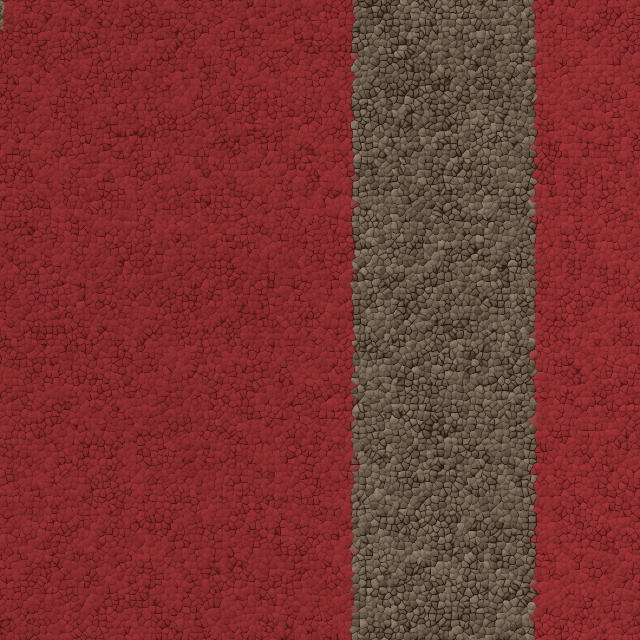
A three.js fragment shader for this texture:

```glsl
// Red looped-pile carpet with one vertical taupe stripe.
#define TUFTS 98.0
#define STRIPE_LEFT 0.552
#define STRIPE_RIGHT 0.835
#define JITTER 0.85
#define WARP 0.38
#define RED_DEEP vec3(0.27, 0.06, 0.065)
#define RED_LIGHT vec3(0.63, 0.205, 0.215)
#define TAUPE_DEEP vec3(0.15, 0.105, 0.065)
#define TAUPE_LIGHT vec3(0.61, 0.535, 0.465)

varying vec2 vUv;

float hash(vec2 p) {
  vec3 q = fract(vec3(p.xyx) * 0.1031);
  q += dot(q, q.yzx + 33.33);
  return fract((q.x + q.y) * q.z);
}

vec2 hash2(vec2 p) {
  return vec2(hash(p), hash(p + 71.7));
}

float noise(vec2 p) {
  vec2 i = floor(p);
  vec2 f = fract(p);
  f = f * f * (3.0 - 2.0 * f);
  return mix(mix(hash(i), hash(i + vec2(1.0, 0.0)), f.x),
             mix(hash(i + vec2(0.0, 1.0)), hash(i + vec2(1.0, 1.0)), f.x), f.y);
}

// 1 inside the taupe stripe, 0 on the red ground
float stripe(float x) {
  return smoothstep(-0.001, 0.001, x - STRIPE_LEFT)
       * smoothstep(-0.001, 0.001, STRIPE_RIGHT - x);
}

void main() {
  // Bend the grid so that the tufts lean and vary in shape
  vec2 p = vUv * TUFTS;
  p += WARP * (vec2(noise(p * 1.3), noise(p * 1.3 + 40.0)) - 0.5);

  // Nearest two tufts, with the yarn colour blended across their borders
  float nearest = 9.0;
  float second = 9.0;
  vec2 toCentre = vec2(0.0);
  vec2 tuft = vec2(0.0);
  float taupe = 0.0;
  float total = 0.0;
  for (int y = -1; y <= 1; y++) {
    for (int x = -1; x <= 1; x++) {
      vec2 cell = floor(p) + vec2(float(x), float(y));
      vec2 centre = cell + 0.5 + JITTER * (hash2(cell) - 0.5);
      vec2 d = p - centre;
      float r = length(d);
      float weight = exp(-14.0 * r * r) + 0.00001;
      taupe += weight * stripe(centre.x / TUFTS);
      total += weight;
      if (r < nearest) {
        second = nearest;
        nearest = r;
        toCentre = d;
        tuft = cell;
      } else {
        second = min(second, r);
      }
    }
  }
  taupe /= total;

  // Frayed scrap of taupe at the upper left corner
  float scrap = (1.0 - smoothstep(0.004, 0.008, vUv.x)) * smoothstep(0.945, 0.965, vUv.y);
  taupe = max(taupe, scrap);

  // Rounded tufts lit from the upper left, with dark gaps between them
  float border = smoothstep(0.0, 0.32, second - nearest);
  float light = dot(toCentre, vec2(-0.45, 0.75));
  float depth = smoothstep(0.25, 0.75, noise(p * 0.7 + 17.0));
  float gap = (1.0 - border) * mix(0.16, 0.5, depth);
  float fibre = noise(p * vec2(3.6, 3.1) + 5.0) - 0.5;
  float patches = noise(vUv * 9.0) + 0.6 * noise(vUv * 23.0) - 0.8;
  float tone = 0.6 + 0.42 * light + 0.26 * (hash(tuft + 9.0) - 0.5)
             + 0.2 * fibre + 0.07 * patches - gap;
  tone = clamp(tone, 0.02, 1.0);

  // Yarn colours, the ground a little brighter right of the stripe
  vec3 red = mix(RED_DEEP, RED_LIGHT, pow(tone, 0.48));
  red *= mix(0.98, 1.04, smoothstep(0.3, 0.9, vUv.x));
  vec3 brown = mix(TAUPE_DEEP, TAUPE_LIGHT, tone);
  gl_FragColor = vec4(mix(red, brown, taupe), 1.0);
}
```
